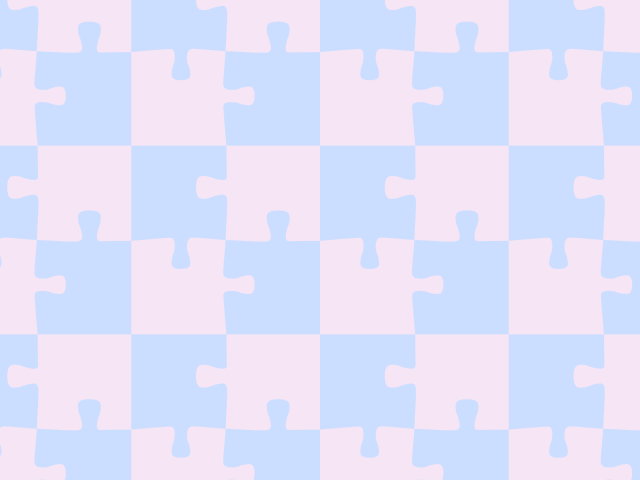
Reproduce this pattern procedurally as a WebGL 2 fragment shader.

```glsl
#version 300 es
precision highp float;
// Two-tone jigsaw: a square tile of four pieces, cut by four arms from its centre.
// Each arm is a quadratic B-spline with a knob; crossing parity picks the colour
// and the distance to the nearest cut smooths the edge.

uniform vec2 u_resolution;
out vec4 fragColor;

const float HALF_TILE = 169.9;   // the canvas is 864 units high

// Control points as (distance from tile centre, offset towards the knob)
const vec2 WIDE_KNOB[14] = vec2[14](
    vec2(-20, 0.8), vec2(20, -0.8), vec2(58, -3), vec2(83, -2.6), vec2(80, 18),
    vec2(73.5, 34), vec2(75, 53.3), vec2(114, 53.3), vec2(116, 34), vec2(109.5, 18),
    vec2(107, -2.4), vec2(122, -2), vec2(150, -1.6), vec2(192, -1.6));
const vec2 SLIM_KNOB[14] = vec2[14](
    vec2(-20, 1.4), vec2(20, -1.4), vec2(50, -4.2), vec2(68, -4.5), vec2(70.5, 17),
    vec2(64, 32), vec2(63, 52.2), vec2(97.5, 52.2), vec2(97, 32), vec2(91, 17),
    vec2(92.5, -4.5), vec2(108, -3.6), vec2(140, -1.2), vec2(200, 4.2));

float segmentDistance(vec2 p, vec2 a, vec2 b) {
    vec2 ab = b - a;
    return length(p - a - ab * clamp(dot(p - a, ab) / dot(ab, ab), 0.0, 1.0));
}

// Updates the distance to the cut and flips side for each crossing ahead of p
void traceArm(vec2 p, bool wide, inout float dist, inout float side) {
    vec2 a = vec2(0);
    for (int i = 1; i < 13; i++) {
        vec2 before = wide ? WIDE_KNOB[i - 1] : SLIM_KNOB[i - 1];
        vec2 corner = wide ? WIDE_KNOB[i] : SLIM_KNOB[i];
        vec2 after = wide ? WIDE_KNOB[i + 1] : SLIM_KNOB[i + 1];
        vec2 start = 0.5 * (before + corner);
        vec2 end = 0.5 * (corner + after);
        for (int j = 1; j <= 5; j++) {
            float t = float(j) / 5.0;
            vec2 b = mix(mix(start, corner, t), mix(corner, end, t), t);
            dist = min(dist, segmentDistance(p, a, b));
            if ((a.x > p.x) != (b.x > p.x)) {
                float cutHeight = a.y + (b.y - a.y) * (p.x - a.x) / (b.x - a.x);
                if (p.y < cutHeight) side = -side;
            }
            a = b;
        }
    }
}

void main() {
    float unitsPerPixel = 864.0 / u_resolution.y;
    vec2 p = (gl_FragCoord.xy - 0.5 * u_resolution) * unitsPerPixel;

    // Tile edges lie on the vertical midline; tile rows are centred in height
    p.y += HALF_TILE;
    p = mod(p, 2.0 * HALF_TILE) - HALF_TILE;

    // Straight tile borders, then the four arms in quarter turns
    vec2 border = HALF_TILE - abs(p);
    float dist = min(border.x, border.y);
    float side = p.x * p.y > 0.0 ? -1.0 : 1.0;
    vec2 q = p;
    for (int arm = 0; arm < 4; arm++) {
        if (q.x > -4.0) traceArm(q, arm < 2, dist, side);
        q = vec2(q.y, -q.x);
    }

    vec3 blue = vec3(0.8, 0.871, 1.0);
    vec3 pink = vec3(0.961, 0.898, 0.961);
    float coverage = clamp(0.5 + side * dist / unitsPerPixel, 0.0, 1.0);
    fragColor = vec4(mix(blue, pink, coverage), 1.0);
}
```
